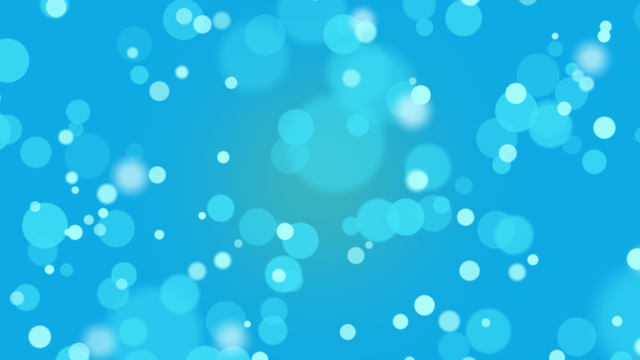
Give the GLSL for this background, as a Shadertoy shader.

```glsl
const vec3 SKY_BLUE   = vec3(0.055, 0.665, 0.892);
const vec3 TEAL_GLOW  = vec3(0.225, 0.705, 0.745);
const vec3 CYAN_TINT  = vec3(0.25, 0.88, 0.97);
const vec3 PALE_TINT  = vec3(0.67, 1.0, 0.99);
const vec3 WHITE_TINT = vec3(0.80, 0.97, 0.99);
const float GLOW_RADIUS = 0.30;   // in canvas heights
const float OVERSCAN = 0.04;      // discs may be cut by the border

struct Layer {
    int count;
    float seed;
    vec2 radius;    // smallest, largest, in canvas heights
    vec2 softness;  // sharpest, softest edge as a share of the radius
    vec2 opacity;   // faintest, strongest
    vec3 tint;
};

const Layer HAZE  = Layer(7, 11.0, vec2(0.080, 0.150), vec2(0.15, 0.50), vec2(0.20, 0.55), CYAN_TINT);
const Layer CYAN  = Layer(76, 131.0, vec2(0.018, 0.064), vec2(0.04, 0.16), vec2(0.20, 0.85), CYAN_TINT);
const Layer FLARE = Layer(7, 307.0, vec2(0.030, 0.045), vec2(0.60, 0.90), vec2(0.45, 0.80), WHITE_TINT);
const Layer PALE  = Layer(76, 523.0, vec2(0.009, 0.032), vec2(0.06, 0.40), vec2(0.50, 1.00), PALE_TINT);

vec4 hash4(float n) {
    vec4 h = fract(n * vec4(0.1031, 0.1030, 0.0973, 0.1099));
    h += dot(h, h.wzxy + 33.33);
    return fract((h.xxyz + h.yzzw) * h.zywx);
}

// Blends one set of randomly scattered discs over the colour
vec3 scatterDiscs(vec3 color, vec2 p, float aspect, Layer layer) {
    float pixel = 1.0 / iResolution.y;
    for (int i = 0; i < layer.count; i++) {
        float id = layer.seed + float(i);
        vec4 place = hash4(id);
        vec4 look = hash4(id + 1000.0);

        vec2 center = mix(vec2(-OVERSCAN), vec2(aspect, 1.0) + OVERSCAN, place.xy);
        float radius = mix(layer.radius.x, layer.radius.y, place.z);
        float softness = mix(layer.softness.x, layer.softness.y, look.x * look.x * look.x);
        float opacity = mix(layer.opacity.x, layer.opacity.y, sqrt(look.y));

        float edge = max(radius * softness, pixel);
        float mask = 1.0 - smoothstep(radius - edge, radius + edge, distance(p, center));
        color = mix(color, layer.tint, mask * opacity);
    }
    return color;
}

void mainImage(out vec4 fragColor, in vec2 fragCoord) {
    vec2 p = fragCoord / iResolution.y;
    float aspect = iResolution.x / iResolution.y;

    // Backdrop with a central glow
    vec2 fromCenter = (p - vec2(0.5 * aspect, 0.5)) / GLOW_RADIUS;
    vec3 color = mix(SKY_BLUE, TEAL_GLOW, exp(-dot(fromCenter, fromCenter)));

    // Discs from far to near
    color = scatterDiscs(color, p, aspect, HAZE);
    color = scatterDiscs(color, p, aspect, CYAN);
    color = scatterDiscs(color, p, aspect, FLARE);
    color = scatterDiscs(color, p, aspect, PALE);

    fragColor = vec4(color, 1.0);
}
```
